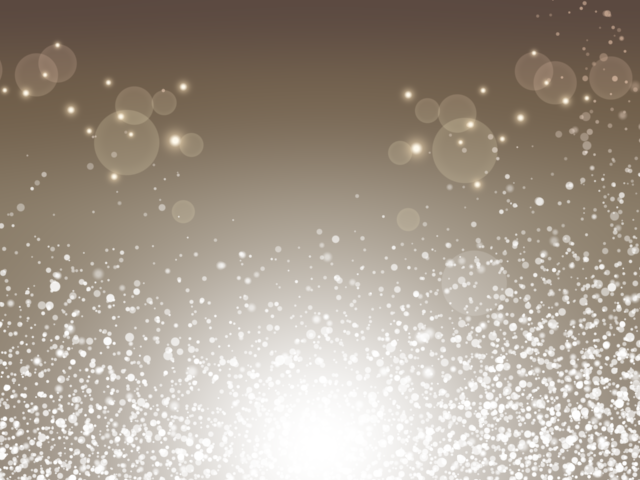
Give the GLSL for this background, as a Shadertoy shader.

```glsl
// Warm brown backdrop with a white glow rising from the bottom centre,
// covered by hashed layers of glitter dots that thin out upwards, plus
// translucent bubbles and bright sparks placed in two mirrored groups.

#define GLOW_CENTRE vec2(0.667, 0.07)
#define GLOW_SIZE vec2(0.46, 0.42)
#define DOT_LAYERS 18
#define CELL_SMALL 0.022
#define CELL_LARGE 0.052
#define DOT_DENSITY 0.62
#define BUBBLE_ALPHA 0.20
#define SPARK_GAIN 1.0
#define MIRROR_X 0.6163
#define MIRROR_LIFT 0.0165

const vec3 WARM_LIGHT = vec3(1.0, 0.90, 0.74);

// Bubbles: centre and radius
const vec3 BUBBLES[8] = vec3[8](
    vec3(0.120, 0.868, 0.040), vec3(0.076, 0.844, 0.045),
    vec3(0.280, 0.780, 0.040), vec3(0.342, 0.786, 0.026),
    vec3(0.264, 0.703, 0.068), vec3(0.399, 0.698, 0.025),
    vec3(0.382, 0.559, 0.024), vec3(-0.040, 0.854, 0.045));

// Sparks: centre and strength
const vec3 SPARKS[12] = vec3[12](
    vec3(0.365, 0.707, 1.00), vec3(0.382, 0.819, 0.55),
    vec3(0.148, 0.771, 0.55), vec3(0.054, 0.806, 0.50),
    vec3(0.252, 0.757, 0.50), vec3(0.226, 0.828, 0.35),
    vec3(0.186, 0.727, 0.35), vec3(0.094, 0.844, 0.28),
    vec3(0.120, 0.906, 0.28), vec3(0.238, 0.632, 0.50),
    vec3(0.010, 0.812, 0.30), vec3(0.273, 0.720, 0.28));

vec3 hash3(vec3 v) {
    v = fract(v * vec3(0.1031, 0.1030, 0.0973));
    v += dot(v, v.yxz + 33.33);
    return fract((v.xxy + v.yxx) * v.zyx);
}

float disc(vec2 p, float radius, float blur) {
    return 1.0 - smoothstep(radius - blur, radius + blur, length(p));
}

vec3 backdrop(vec2 p) {
    vec3 c = mix(vec3(0.54, 0.49, 0.43), vec3(0.53, 0.475, 0.395), smoothstep(0.0, 0.55, p.y));
    c = mix(c, vec3(0.435, 0.365, 0.285), smoothstep(0.52, 0.82, p.y));
    c = mix(c, vec3(0.355, 0.285, 0.25), smoothstep(0.78, 1.0, p.y));
    vec2 d = (p - GLOW_CENTRE) / GLOW_SIZE;
    return mix(c, vec3(1.0), exp(-dot(d, d)));
}

// Chance that a cell at p holds a dot
float density(vec2 p) {
    float right = smoothstep(0.78, 1.12, p.x);
    float dip = exp(-pow((p.x - 0.46) / 0.12, 2.0));
    float top = 0.63 + 0.13 * right - 0.06 * dip;
    float bank = pow(clamp((top - p.y) / 0.6, 0.0, 1.0), 1.75);
    float flank = smoothstep(0.42, 0.25, p.x) + right;
    float haze = 0.018 * flank * smoothstep(0.86, 0.65, p.y);
    float stream = 0.10 * exp(-pow((p.x - 1.40 + 0.18 * p.y) / 0.065, 2.0))
                 * smoothstep(0.4, 0.6, p.y);
    return DOT_DENSITY * bank + haze + stream;
}

// One rotated grid of dots; returns the opacity at p
float dotLayer(vec2 p, float cell, float seed, float pixel) {
    float a = seed * 2.4;
    mat2 turn = mat2(cos(a), -sin(a), sin(a), cos(a));
    vec2 g = turn * p / cell + seed * 7.3;
    vec2 id = floor(g);
    vec3 place = hash3(vec3(id, seed));
    vec3 look = hash3(vec3(id.yx + 19.7, seed + 41.0));
    float radius = mix(0.07, 0.21, look.x * look.x);
    vec2 local = mix(vec2(0.28), vec2(0.72), place.xy);
    vec2 centre = ((id + local - seed * 7.3) * cell) * turn;
    float present = step(place.z, density(centre));
    float soft = step(0.82, look.z);
    float edge = max(pixel, soft * radius * cell * 0.7);
    float low = smoothstep(0.7, 0.15, centre.y);
    float alpha = mix(0.32, 0.65, low) + 0.4 * look.y * look.y;
    return present * min(alpha, 1.0) * disc(p - centre, radius * cell, edge);
}

void mainImage(out vec4 fragColor, in vec2 fragCoord) {
    float pixel = 1.0 / iResolution.y;
    vec2 p = (fragCoord - 0.5 * iResolution.xy) * pixel + vec2(0.6667, 0.5);
    vec3 color = backdrop(p);

    // Fold the right side onto the left group
    vec2 q = p;
    if (p.x > MIRROR_X) q = vec2(2.0 * MIRROR_X - p.x, p.y + MIRROR_LIFT);

    // Bubbles with a faint rim
    for (int i = 0; i < 8; i++) {
        vec2 d = q - BUBBLES[i].xy;
        float r = BUBBLES[i].z;
        float rim = 0.8 + 0.25 * smoothstep(0.6 * r, r, length(d));
        vec3 tint = mix(vec3(0.96, 0.91, 0.76), vec3(0.92, 0.78, 0.69), smoothstep(0.75, 0.86, q.y));
        color = mix(color, tint, BUBBLE_ALPHA * rim * disc(d, r, pixel));
    }
    color = mix(color, vec3(1.0), 0.17 * disc(p - vec2(0.988, 0.410), 0.068, pixel));

    // Glitter, white below and warm above
    vec3 glitter = mix(vec3(1.0), vec3(0.90, 0.76, 0.66), smoothstep(0.58, 0.88, p.y));
    for (int i = 0; i < DOT_LAYERS; i++) {
        float t = float(i) / float(DOT_LAYERS - 1);
        float cell = mix(CELL_SMALL, CELL_LARGE, t);
        color = mix(color, glitter, dotLayer(p, cell, float(i) + 1.0, pixel));
    }

    // Sparks: hot core inside a warm halo
    for (int i = 0; i < 12; i++) {
        float d = length(q - SPARKS[i].xy);
        float s = SPARKS[i].z;
        float halo = 0.65 * exp(-pow(d / (0.018 * s + 0.002), 2.0));
        float core = disc(q - SPARKS[i].xy, 0.008 * s + 0.001, 0.004 * s + pixel);
        color = mix(color, WARM_LIGHT, min(halo * SPARK_GAIN, 1.0));
        color = mix(color, vec3(1.0, 0.98, 0.93), core);
    }
    fragColor = vec4(clamp(color, 0.0, 1.0), 1.0);
}
```
